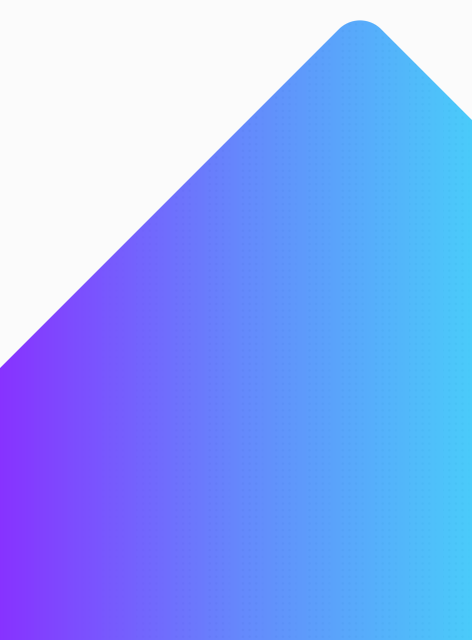
Reproduce this background procedurally as a WebGL 1 fragment shader.

```glsl
precision highp float;
// A large rounded corner, standing on its tip like a roof, on a pale ground.
// A signed distance cuts the shape; a violet to cyan gradient fills it,
// with faint vertical banding and a fine grid of dither dots.

uniform vec2 u_resolution;

#define APEX vec2(0.7627, 0.9874)   // sharp tip, as fractions of the canvas
#define CORNER_RADIUS 0.0465        // in canvas heights
#define BAND_WIDTH 0.0533
#define BAND_STRENGTH 0.006
#define DOT_PITCH 0.0104
#define DOT_STRENGTH 0.018

const vec3 PAPER  = vec3(0.986);
const vec3 VIOLET = vec3(0.530, 0.195, 1.000);
const vec3 BLUE   = vec3(0.398, 0.528, 0.987);
const vec3 CYAN   = vec3(0.290, 0.797, 0.980);

// Distance to a right-angled corner pointing up, with its tip rounded.
float roundedRoof(vec2 p, float radius) {
  vec2 sides = vec2(p.y - p.x, p.y + p.x) * 0.70711 + radius;
  return min(max(sides.x, sides.y), 0.0) + length(max(sides, 0.0)) - radius;
}

// Three-stop horizontal gradient, t from 0 to 1.
vec3 gradient(float t) {
  vec3 leftHalf = mix(VIOLET, BLUE, clamp(t * 2.0, 0.0, 1.0));
  return mix(leftHalf, CYAN, clamp(t * 2.0 - 1.0, 0.0, 1.0));
}

// Small round dots on a square grid.
float dotGrid(vec2 p) {
  vec2 cell = fract(p / DOT_PITCH) - 0.5;
  return 1.0 - smoothstep(0.08, 0.28, length(cell));
}

void main() {
  vec2 uv = gl_FragCoord.xy / u_resolution;
  float aspect = u_resolution.x / u_resolution.y;
  vec2 p = vec2(uv.x * aspect, uv.y);
  float pixel = 1.0 / u_resolution.y;

  // Fill: gradient, flattened slightly inside each band
  float band = fract(p.x / BAND_WIDTH);
  vec3 fill = gradient(uv.x + BAND_STRENGTH * (0.5 - band));

  // Dots fade out towards the right side of each band
  float dots = dotGrid(p) * (1.0 - smoothstep(0.5, 0.9, band));
  fill -= DOT_STRENGTH * dots * smoothstep(0.1, 0.5, uv.x);

  // Shape with a one-pixel soft edge
  vec2 tip = APEX * vec2(aspect, 1.0);
  float dist = roundedRoof(p - tip, CORNER_RADIUS);
  float inside = 1.0 - smoothstep(-0.7 * pixel, 0.7 * pixel, dist);

  gl_FragColor = vec4(mix(PAPER, fill, inside), 1.0);
}
```
